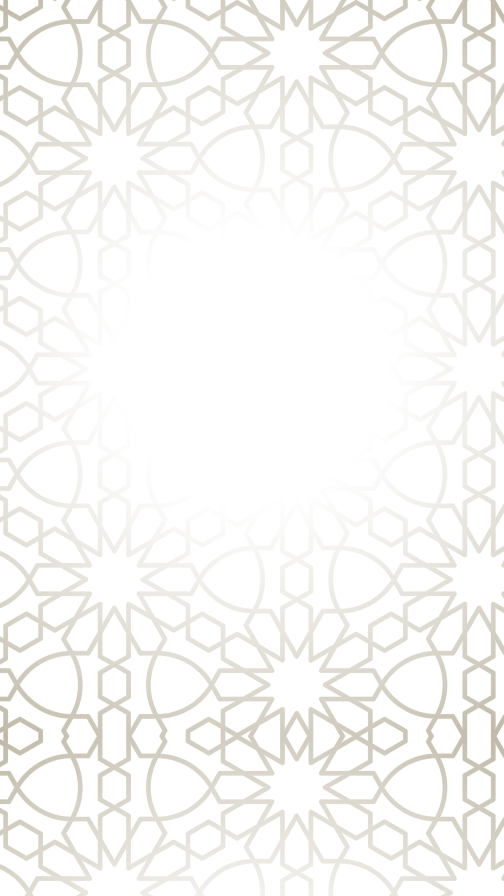
Give the GLSL for this background, as a WebGL 1 fragment shader.

```glsl
precision highp float;

uniform vec2 u_resolution;

const float PI = 3.14159265;
const float ROOT3 = 1.7320508;

// Layout, in canvas heights
const float MIRROR_Y = 0.1784;
const float STAR_SPACING = 0.235;
const vec2 STAR_ORIGIN = vec2(0.1276, 0.1748);
const vec2 GLOW_CENTER = vec2(0.281, 0.411);

// Lattice motif, in star spacings
const float PETAL_TIP = 0.404;
const float PETAL_HALF_WIDTH = 0.0675;
const float LINE_HALF_WIDTH = 0.0112;

const vec3 PAPER = vec3(1.0);
const vec3 INK = vec3(0.72, 0.69, 0.61);

float segmentDistance(vec2 p, vec2 a, vec2 b) {
  vec2 ab = b - a;
  float t = clamp(dot(p - a, ab) / dot(ab, ab), 0.0, 1.0);
  return length(p - a - t * ab);
}

// Offset from the nearest point of a triangular lattice
vec2 nearestStar(vec2 p) {
  vec2 cell = vec2(ROOT3, 1.0);
  vec2 a = mod(p + 0.5 * cell, cell) - 0.5 * cell;
  vec2 b = mod(p, cell) - 0.5 * cell;
  return dot(a, a) < dot(b, b) ? a : b;
}

// Folds the plane into one mirrored wedge around the axis at startAngle
vec2 foldWedge(vec2 p, float count, float startAngle) {
  float wedge = 2.0 * PI / count;
  float angle = atan(p.y, p.x + 1e-6) - startAngle;
  angle = abs(mod(angle + 0.5 * wedge, wedge) - 0.5 * wedge);
  return length(p) * vec2(cos(angle), sin(angle));
}

// Half of one rosette petal, from its inner point to its tip
float petalDistance(vec2 p, float tip, float halfWidth) {
  vec2 inner = vec2(2.0 * halfWidth, 0.0);
  vec2 crossing = vec2((2.0 + ROOT3) * halfWidth, halfWidth);
  vec2 shoulder = vec2(tip - halfWidth / ROOT3, halfWidth);
  float d = segmentDistance(p, inner, crossing);
  d = min(d, segmentDistance(p, crossing, shoulder));
  return min(d, segmentDistance(p, shoulder, vec2(tip, 0.0)));
}

// Quarter of the hexagon between two neighboring stars
float hexagonDistance(vec2 p, float tip, float halfWidth) {
  vec2 corner = vec2(tip + halfWidth / ROOT3, halfWidth);
  float d = segmentDistance(p, vec2(tip, 0.0), corner);
  return min(d, segmentDistance(p, corner, vec2(0.5, halfWidth)));
}

// Arc of the rounded triangle between three stars
float roundedTriangleDistance(vec2 p, float tip) {
  float reach = 1.0 / ROOT3 - tip;
  vec2 center = vec2(1.0 / ROOT3 + 0.5 * reach, -0.5 * ROOT3 * reach);
  return abs(length(p - center) - ROOT3 * reach);
}

float latticeDistance(vec2 p) {
  vec2 q = nearestStar(p);
  float d = petalDistance(foldWedge(q, 12.0, 0.0), PETAL_TIP, PETAL_HALF_WIDTH);
  d = min(d, hexagonDistance(foldWedge(q, 6.0, PI / 6.0), PETAL_TIP, PETAL_HALF_WIDTH));
  return min(d, roundedTriangleDistance(foldWedge(q, 6.0, 0.0), PETAL_TIP));
}

// Ink strength grows away from the clear center
float inkFade(vec2 p, vec2 center) {
  return pow(clamp((length(p - center) - 0.143) / 0.39, 0.0, 1.0), 1.2);
}

void main() {
  // Reflect the lower strip
  vec2 p = gl_FragCoord.xy / u_resolution.y;
  p.y = abs(p.y - MIRROR_Y);

  // Ink the lattice lines
  float pixel = 1.0 / (STAR_SPACING * u_resolution.y);
  float d = latticeDistance((p - STAR_ORIGIN) / STAR_SPACING);
  float line = 1.0 - smoothstep(-0.7 * pixel, 0.7 * pixel, d - LINE_HALF_WIDTH);

  gl_FragColor = vec4(mix(PAPER, INK, line * inkFade(p, GLOW_CENTER)), 1.0);
}
```
